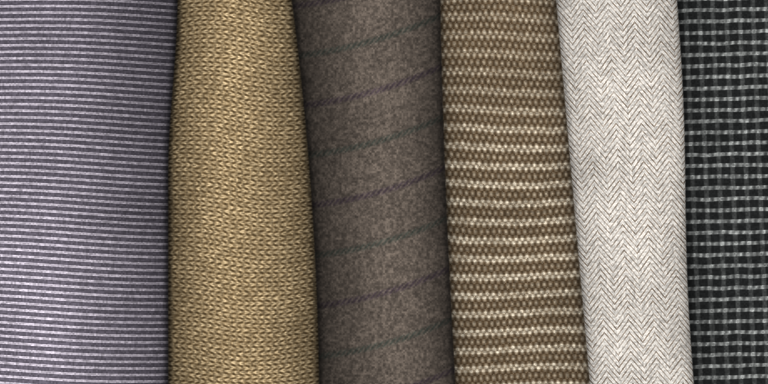
Reproduce this texture procedurally as a Shadertoy shader.

```glsl
// Six folded woven cloths hanging side by side: pinstripe, twill, dark wool, basket weave, herringbone, check.
#define PIN_PITCH 0.0172
#define TWILL_PITCH 0.0240
#define WOOL_PITCH 0.1330
#define BASKET_PITCH 0.0480
#define BEAD_PITCH 0.0160
#define HERRING_WIDTH 0.0660
#define HERRING_PITCH 0.0165
#define CHECK_PITCH 0.0290
#define GRAIN 0.30
#define SHADOW_WIDTH 0.020

float hash(vec2 p) {
    vec3 q = fract(vec3(p.xyx) * 0.1031);
    q += dot(q, q.yzx + 33.33);
    return fract((q.x + q.y) * q.z);
}

float noise(vec2 p) {
    vec2 i = floor(p), f = fract(p);
    f = f * f * (3.0 - 2.0 * f);
    return mix(mix(hash(i), hash(i + vec2(1, 0)), f.x),
               mix(hash(i + vec2(0, 1)), hash(i + vec2(1, 1)), f.x), f.y);
}

float wave(float p) { return 0.5 + 0.5 * cos(6.28318 * p); }

// Rounded shading across a cloth, t from its left to its right edge
float fold(float t, float left, float right) {
    return 1.0 - left * exp(-9.0 * max(t, 0.0)) - right * exp(-9.0 * max(1.0 - t, 0.0));
}

vec3 pinstripe(vec2 p, float t) {
    float phase = (p.y - 0.025 * p.x + 0.006 * sin(7.0 * p.x + 3.0 * p.y)) / PIN_PITCH;
    float line = smoothstep(0.35, 0.95, wave(phase)) * (0.75 + 0.4 * noise(p * 130.0));
    vec3 c = mix(vec3(0.36, 0.34, 0.38), vec3(0.72, 0.69, 0.73), line);
    float light = mix(1.10, 0.80, smoothstep(0.25, 0.85, t));
    light *= 0.90 + 0.16 * smoothstep(0.0, 0.9, p.y);
    return c * light * fold(t, 0.0, 0.35);
}

vec3 twill(vec2 p, float t) {
    float row = (p.y + 0.012 * sin(5.0 * t + 2.0 * p.y) + 0.004 * noise(p * 25.0)) / TWILL_PITCH;
    float zig = abs(fract(row) - 0.5) * 2.0;
    float stroke = wave(p.x / 0.0185 + 0.9 * zig + 0.5 * noise(p * 30.0));
    float weave = 0.55 * stroke + 0.45 * smoothstep(0.05, 0.7, wave(row * 2.0));
    weave *= 0.75 + 0.45 * noise(p * 75.0);
    vec3 c = mix(vec3(0.37, 0.30, 0.20), vec3(0.76, 0.67, 0.52), weave);
    float light = 0.88 + 0.20 * exp(-10.0 * pow(t - 0.48, 2.0));
    return c * light * fold(t, 0.38, 0.38);
}

vec3 wool(vec2 p, float t) {
    float slant = (p.y + 0.28 * (p.x - 0.83) - 0.06 * t * (1.0 - t)) / WOOL_PITCH - 0.48;
    float band = abs(fract(slant) - 0.5) * WOOL_PITCH;
    float broken = 0.35 + 0.65 * wave(p.x / 0.013 + p.y * 60.0);
    float line = (1.0 - smoothstep(0.003, 0.013, band)) * broken;
    vec3 tint = mix(vec3(0.18, 0.22, 0.20), vec3(0.20, 0.16, 0.21), mod(floor(slant), 2.0));
    float light = 0.75 + 0.38 * exp(-9.0 * pow(t - 0.58, 2.0));
    vec3 c = vec3(0.36, 0.325, 0.295) * (0.82 + 0.36 * noise(p * 140.0));
    return mix(c, tint, 0.55 * line) * light * fold(t, 0.40, 0.38);
}

vec3 basket(vec2 p, float t) {
    float y = p.y + 0.005 * sin(4.0 * t + 5.0 * p.y) + 0.003 * noise(p * 30.0);
    float x = p.x - 0.08 * p.y + 0.003 * noise(p * 20.0);
    float row = y / BEAD_PITCH;
    float bead = wave(x / BEAD_PITCH + 0.5 * floor(row)) * (0.35 + 0.65 * wave(row - 0.5));
    float stripe = smoothstep(0.62, 0.95, wave(y / BASKET_PITCH)) * mix(0.45, 1.0, smoothstep(0.1, 0.5, p.y));
    float light = clamp(0.60 * bead + stripe * (0.40 + 0.35 * bead), 0.0, 1.0);
    light *= 0.75 + 0.45 * noise(p * 95.0);
    vec3 c = mix(vec3(0.34, 0.275, 0.20), vec3(0.86, 0.81, 0.72), light);
    return c * fold(t, 0.30, 0.30);
}

vec3 herringbone(vec2 p, float t) {
    float column = (p.x - 0.065 * p.y + 0.002 * noise(p * 20.0)) / HERRING_WIDTH;
    float zig = abs(fract(column) - 0.5) * HERRING_WIDTH;
    float yarn = wave((p.y + 1.25 * zig) / HERRING_PITCH);
    float dark = smoothstep(0.45, 1.0, yarn) * (0.5 + 0.7 * noise(p * 80.0));
    vec3 c = mix(vec3(0.84, 0.82, 0.79), vec3(0.58, 0.53, 0.48), 0.85 * dark);
    return c * (1.0 + 0.05 * sin(3.14 * t)) * fold(t, 0.16, 0.14);
}

vec3 check(vec2 p, float t) {
    float row = (p.y + 0.025 * (p.x - 1.8) + 0.003 * noise(p * 25.0)) / CHECK_PITCH;
    float line = smoothstep(0.50, 0.95, wave(row));
    float dash = 0.45 + 0.55 * wave((p.x - 0.03 * p.y) / 0.0175 + 0.3 * row);
    float upright = 0.28 * smoothstep(0.5, 1.0, wave((p.x - 0.04 * p.y) / 0.035));
    float yarn = clamp(line * dash + upright, 0.0, 1.0) * (0.6 + 0.6 * noise(p * 110.0));
    vec3 c = mix(vec3(0.135, 0.14, 0.14), vec3(0.60, 0.61, 0.60), yarn);
    return c * fold(t, 0.35, 0.0);
}

// Lay the next cloth over the row, with a narrow shadow in the crease
vec3 lay(vec3 below, vec3 cloth, float edge, float depth) {
    float blur = 1.2 / iResolution.y;
    vec3 c = mix(below, cloth, smoothstep(-blur, blur, edge));
    return c * (1.0 - depth * exp(-pow(edge / SHADOW_WIDTH * 2.0, 2.0)));
}

void mainImage(out vec4 fragColor, in vec2 fragCoord) {
    vec2 p = fragCoord / iResolution.y;
    p.x *= 2.0 * iResolution.y / iResolution.x;
    p.y = 1.0 - p.y; // measured down from the top
    float x = p.x, v = p.y;

    // Cloth boundaries, leaning right towards the hem
    float e1 = 0.438 + 0.024 * (1.0 - smoothstep(0.0, 0.45, v));
    float e2 = 0.760 + 0.130 * v - 0.059 * v * v;
    float e3 = 1.146 + 0.020 * v + 0.020 * v * v;
    float e4 = 1.448 + 0.088 * v;
    float e5 = 1.763 + 0.044 * v + 0.005 * sin(6.28 * v);

    vec3 c = pinstripe(p, x / e1);
    c = lay(c, twill(p, (x - e1) / (e2 - e1)), x - e1, 0.50);
    c = lay(c, wool(p, (x - e2) / (e3 - e2)), x - e2, 0.35);
    c = lay(c, basket(p, (x - e3) / (e4 - e3)), x - e3, 0.30);
    c = lay(c, herringbone(p, (x - e4) / (e5 - e4)), x - e4, 0.22);
    c = lay(c, check(p, (x - e5) / 0.3), x - e5, 0.20);

    // Fibre grain and broad mottling
    c *= 1.0 + GRAIN * (noise(p * 230.0) - 0.5) + 0.10 * (noise(p * 9.0) - 0.5);
    fragColor = vec4(clamp(c, 0.0, 1.0), 1.0);
}
```
